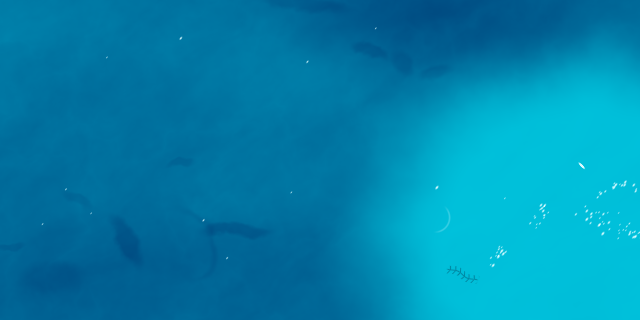
Write a Shadertoy shader that draws this texture.

```glsl
// Clear sea from above: deep blue water on the left, a bright cyan shallow on the right.
// Soft ellipses, bent by fractal gradient noise, set one brightness value that is
// turned into a water colour; sun glints and a weed sprig are laid on top.

vec2 hash2(vec2 p) {
    vec3 q = fract(p.xyx * vec3(0.1031, 0.1030, 0.0973));
    q += dot(q, q.yzx + 33.33);
    return fract((q.xx + q.yz) * q.zy);
}

float gradientNoise(vec2 p) {
    vec2 i = floor(p), f = fract(p);
    vec2 u = f * f * f * (f * (f * 6.0 - 15.0) + 10.0);
    vec2 o = vec2(0, 1);
    float a = dot(hash2(i) * 2.0 - 1.0, f);
    float b = dot(hash2(i + o.yx) * 2.0 - 1.0, f - o.yx);
    float c = dot(hash2(i + o.xy) * 2.0 - 1.0, f - o.xy);
    float d = dot(hash2(i + 1.0) * 2.0 - 1.0, f - 1.0);
    return mix(mix(a, b, u.x), mix(c, d, u.x), u.y);
}

float fbm(vec2 p) {
    float sum = 0.0, amp = 0.5;
    for (int i = 0; i < 5; i++) {
        sum += amp * gradientNoise(p);
        p = mat2(1.6, 1.2, -1.2, 1.6) * p + 17.3;
        amp *= 0.5;
    }
    return sum;
}

vec2 turn(vec2 p, float a) {
    return vec2(cos(a) * p.x + sin(a) * p.y, cos(a) * p.y - sin(a) * p.x);
}

// Wide bell-shaped light or shade
float glow(vec2 p, vec2 centre, vec2 radius, float angle) {
    vec2 q = turn(p - centre, angle) / radius;
    return exp(-dot(q, q));
}

// Patch with a defined but soft rim
float patchMask(vec2 p, vec2 centre, vec2 radius, float angle) {
    return smoothstep(1.25, 0.55, length(turn(p - centre, angle) / radius));
}

float darkPatches(vec2 p) {
    float m = patchMask(p, vec2(0.39, 0.245), vec2(0.10, 0.037), -1.15);
    m = max(m, patchMask(p, vec2(0.735, 0.283), vec2(0.10, 0.022), 0.05));
    m = max(m, 0.8 * patchMask(p, vec2(1.146, 0.838), vec2(0.05, 0.024), -0.4));
    m = max(m, 0.6 * patchMask(p, vec2(1.25, 0.80), vec2(0.05, 0.035), -0.6));
    m = max(m, 0.7 * patchMask(p, vec2(1.37, 0.775), vec2(0.06, 0.025), 0.25));
    m = max(m, 0.6 * patchMask(p, vec2(0.575, 0.497), vec2(0.05, 0.012), 0.3));
    m = max(m, 0.6 * patchMask(p, vec2(0.17, 0.115), vec2(0.11, 0.05), 0.1));
    m = max(m, 0.5 * patchMask(p, vec2(0.235, 0.383), vec2(0.05, 0.018), -0.2));
    m = max(m, 0.7 * patchMask(p, vec2(0.95, 0.985), vec2(0.13, 0.03), -0.1));
    return max(m, 0.6 * patchMask(p, vec2(0.03, 0.224), vec2(0.05, 0.015), 0.0));
}

// Where the sun breaks on ripples: tilted clusters and one arc
float glintDensity(vec2 p) {
    float m = patchMask(p, vec2(1.69, 0.328), vec2(0.05, 0.019), 1.0);
    m = max(m, patchMask(p, vec2(1.555, 0.203), vec2(0.042, 0.019), 0.95));
    m = max(m, 0.5 * patchMask(p, vec2(1.92, 0.295), vec2(0.11, 0.035), -0.4));
    vec2 q = p - vec2(1.94, 0.35);
    float arc = smoothstep(0.012, 0.003, abs(length(q) - 0.075)) * smoothstep(0.0, 0.03, q.y);
    return max(m, 0.7 * arc);
}

float glints(vec2 p, float px) {
    float sum = 0.0;
    vec2 cell = floor(p / 0.009);
    for (int k = 0; k < 9; k++) {
        vec2 id = cell + vec2(k % 3, k / 3) - 1.0;
        vec2 rnd = hash2(id), spot = (id + rnd) * 0.009;
        float size = 0.001 + 0.0025 * rnd.y * rnd.y;
        float lit = step(hash2(id + 71.0).x, 0.6 * glintDensity(spot));
        float d = length(turn(p - spot, 0.9) * vec2(0.65, 1.2));
        sum += lit * smoothstep(size + px, size - px, d);
    }
    return min(sum, 1.0);
}

void mainImage(out vec4 fragColor, in vec2 fragCoord) {
    vec2 p = fragCoord / iResolution.y * vec2(2.0 * iResolution.y / iResolution.x, 1.0);
    float px = 1.0 / iResolution.y;
    vec2 warp = vec2(fbm(p * 4.0 + 3.0), fbm(p * 4.0 + 41.0));
    vec2 w = p + 0.12 * warp;

    // Broad light and shade of the deep water
    float tone = 0.435;
    tone += 0.05 * glow(w, vec2(0.08, 0.92), vec2(0.25, 0.18), 0.8);
    tone += 0.06 * glow(w, vec2(0.92, 0.79), vec2(0.42, 0.20), -0.2);
    tone += 0.03 * glow(w, vec2(0.75, 0.42), vec2(0.25, 0.13), 0.0);
    tone -= 0.06 * glow(w, vec2(0.40, 0.08), vec2(0.80, 0.30), 0.0);
    tone -= 0.13 * glow(w, vec2(1.40, 0.95), vec2(0.48, 0.19), 0.0);

    // Drifting streaks, faint filaments and patches on the bed
    float streaks = fbm(turn(w, 0.6) * vec2(3.0, 8.0));
    float filament = pow(max(0.0, 1.0 - 5.0 * abs(fbm(w * 3.5 + 9.0))), 3.0);
    tone += 0.07 * streaks + 0.014 * filament + 0.02 * fbm(p * 24.0);
    vec2 rim = w - vec2(0.56, 0.24);
    tone -= 0.03 * smoothstep(0.02, 0.0, abs(length(rim) - 0.12)) * smoothstep(-0.02, 0.08, rim.x);
    tone -= 0.065 * darkPatches(p + 0.09 * warp + 0.02 * fbm(p * 22.0));

    // Bright shallow
    float reach = length((p + 0.10 * warp - vec2(1.85, 0.25)) * vec2(0.88, 1.05));
    float shallow = smoothstep(0.77, 0.39, reach + 0.05 * streaks);
    tone = mix(tone, 0.75 + 0.025 * streaks, shallow);
    vec3 col = vec3(0.0, tone, 0.535 + 0.76 * (tone - 0.33));

    // Weed sprig: a wavy stem with evenly repeated side shoots
    vec2 s = turn(p - vec2(1.445, 0.142), -0.42);
    s.y += 0.004 * sin(s.x * 90.0);
    float shoot = abs(fract((s.x + 0.4 * abs(s.y)) / 0.016) - 0.5) * 0.016;
    float weed = min(abs(s.y), max(shoot, abs(s.y) - 0.011));
    weed = smoothstep(0.001 + px, 0.001 - px, weed) * smoothstep(0.055, 0.045, abs(s.x));
    col = mix(col, vec3(0.0, 0.36, 0.46), 0.75 * weed);

    // Sun glints, with one larger flash and a thin pale curve
    float flash = patchMask(p, vec2(1.818, 0.482), vec2(0.014, 0.004), -0.8);
    vec2 c = p - vec2(1.36, 0.32);
    float curve = smoothstep(0.002 + px, 0.0, abs(length(c) - 0.045)) * smoothstep(0.01, 0.04, c.x - c.y * 0.4);
    col = mix(col, vec3(0.85, 0.98, 1.0), max(max(glints(p, px), flash), 0.25 * curve));
    fragColor = vec4(clamp(col, 0.0, 1.0), 1.0);
}
```
